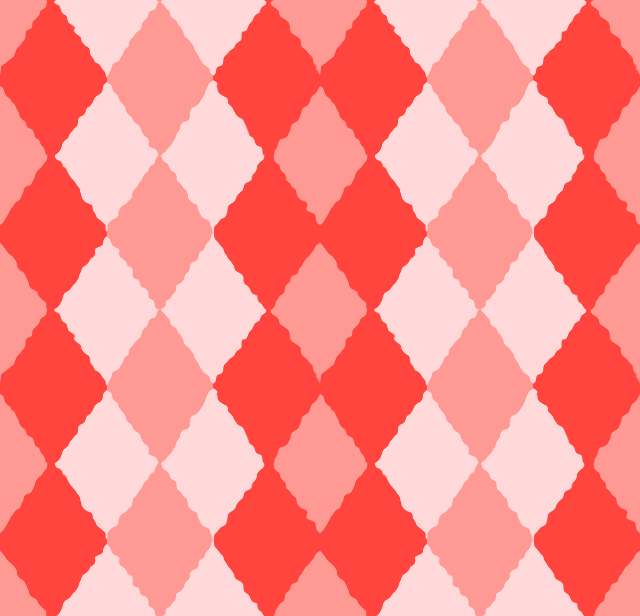
Give the GLSL for this pattern, as a Shadertoy shader.

```glsl
// Harlequin diamonds in red and two pinks, with slightly ragged cut edges.
#define TILES vec2(2.0, 2.0)         // repeats across and down
#define DIAMONDS vec2(3.0, 2.0)      // diamonds inside one repeat
#define GRAIN vec2(36.0, 35.0)       // edge noise cells inside one repeat
#define RAGGED 0.05                  // edge roughness, in diamond widths
#define LIGHT_INSET 0.016            // shrink of the light diamonds
#define PINK_INSET 0.044             // shrink of the pink in-between diamonds
#define SHIFT_DOWN 0.011             // vertical offset, in diamond heights
#define RED vec3(1.0, 0.27, 0.24)
#define PINK vec3(1.0, 0.60, 0.58)
#define LIGHT vec3(1.0, 0.85, 0.85)

// Unit gradient of a noise lattice point, wrapped to one repeat.
vec2 latticeGradient(vec2 cell) {
    cell = mod(cell, GRAIN);
    float angle = 6.2832 * fract(sin(dot(cell, vec2(12.99, 78.23))) * 4375.85);
    return vec2(cos(angle), sin(angle));
}

// Gradient noise that repeats every GRAIN cells.
float gradientNoise(vec2 p) {
    vec2 i = floor(p), f = p - i;
    vec2 u = f * f * f * (f * (f * 6.0 - 15.0) + 10.0);
    vec2 e = vec2(1.0, 0.0);
    float a = dot(latticeGradient(i), f);
    float b = dot(latticeGradient(i + e.xy), f - e.xy);
    float c = dot(latticeGradient(i + e.yx), f - e.yx);
    float d = dot(latticeGradient(i + e.xx), f - e.xx);
    return mix(mix(a, b, u.x), mix(c, d, u.x), u.y);
}

void mainImage(out vec4 fragColor, in vec2 fragCoord) {
    vec2 uv = fragCoord / iResolution.xy;
    uv.y = 1.0 - uv.y;
    vec2 tile = uv * TILES;
    vec2 grid = tile * DIAMONDS - vec2(0.0, SHIFT_DOWN);

    // Main diamonds fill the cell centres: red, pink, red.
    float column = mod(floor(grid.x), DIAMONDS.x);
    vec3 mainColor = column == 1.0 ? PINK : RED;

    // In-between diamonds sit on the cell corners: pink, light, light.
    float corner = mod(floor(grid.x + 0.5), DIAMONDS.x);
    bool isPink = corner == 0.0;
    vec3 cornerColor = isPink ? PINK : LIGHT;
    float inset = isPink ? PINK_INSET : LIGHT_INSET;

    // Diamond distance from the cell centre, roughened along the edge.
    vec2 fromCentre = abs(fract(grid) - 0.5);
    float edge = fromCentre.x + fromCentre.y - 0.5 - inset;
    edge += RAGGED * gradientNoise(tile * GRAIN);

    // Blend over about one pixel, measured in diamond units.
    float blur = 0.6 * length(TILES * DIAMONDS / iResolution.xy);
    vec3 color = mix(mainColor, cornerColor, smoothstep(-blur, blur, edge));
    fragColor = vec4(color, 1.0);
}
```
